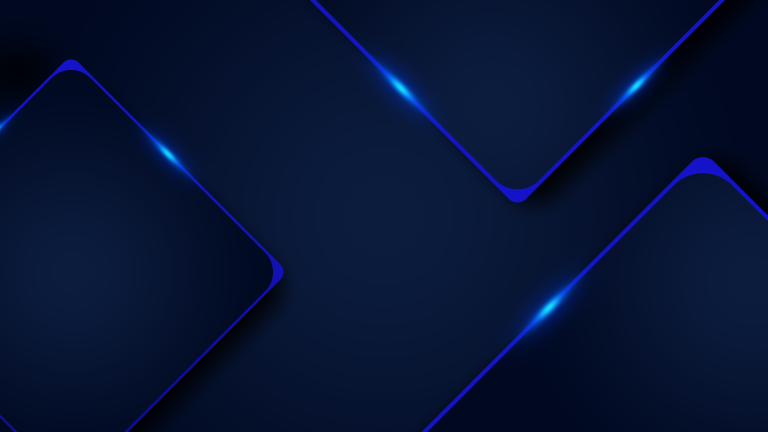
Write a WebGL 1 fragment shader that draws this background.

```glsl
precision highp float;
// Dark navy backdrop with three tilted rounded panels, each rimmed in blue.
// A rim is the gap between two rounded squares with different corner radii;
// soft shadows lie under the panels and stretched flares sit on the rims.
uniform vec2 u_resolution;

const vec3 NAVY = vec3(0.045, 0.110, 0.240);
const vec3 MIDNIGHT = vec3(0.002, 0.035, 0.130);
const vec3 RIM_BLUE = vec3(0.080, 0.075, 0.790);

// Distance to a rounded square standing on its corner
float diamond(vec2 p, float halfSide, float radius) {
  vec2 q = abs(vec2(p.x + p.y, p.x - p.y)) * 0.70711 - halfSide + radius;
  return length(max(q, 0.0)) + min(max(q.x, q.y), 0.0) - radius;
}

float coverage(float d) {
  return clamp(0.5 - d * u_resolution.y, 0.0, 1.0);
}

vec3 radialNavy(vec2 p, float reach) {
  return mix(NAVY, MIDNIGHT, smoothstep(0.0, 1.0, length(p) / reach));
}

// Shadow, rim, then the panel face lit from its own centre
vec3 panel(vec3 col, vec2 p, vec2 centre, float halfSide, vec2 radii,
           float inset, vec2 light, float reach, vec2 shadowShift, float dim) {
  vec2 q = p - centre;
  float shadow = 1.0 - smoothstep(-0.03, 0.06, diamond(q - shadowShift, halfSide - 0.03, 0.06));
  col *= 1.0 - 0.88 * shadow;
  vec3 rim = RIM_BLUE * mix(1.0, dim, smoothstep(0.15, -0.45, p.y));
  col = mix(col, rim, coverage(diamond(q, halfSide, radii.x)));
  float face = diamond(q, halfSide - inset, radii.y);
  return mix(col, radialNavy(p - light, reach), coverage(face));
}

// Flare stretched along a rim; slope is +1 for rising, -1 for falling
vec3 flare(vec3 col, vec2 p, vec2 centre, float slope, float size, float power) {
  vec2 q = (p - centre) / size;
  vec2 along = vec2(1.0, slope) * 0.70711;
  vec2 s = vec2(dot(q, along), dot(q, vec2(-along.y, along.x)));
  s *= s;
  float halo = exp(-s.x / 0.0075 - s.y / 0.0011);
  float body = exp(-s.x / 0.0040 - s.y / 0.00012);
  float core = exp(-s.x / 0.0007 - s.y / 0.00006);
  col = mix(col, vec3(0.00, 0.20, 0.85), 0.42 * power * halo);
  col = mix(col, vec3(0.00, 0.38, 1.00), 0.85 * power * body);
  return mix(col, vec3(0.08, 0.88, 1.00), power * core);
}

void main() {
  // Origin at the canvas centre, one unit per canvas height
  vec2 p = (gl_FragCoord.xy - 0.5 * u_resolution) / u_resolution.y;

  vec3 col = radialNavy(p, 0.92);

  // Smudge of shade behind the left panel
  vec2 smudge = (p - vec2(-0.85, 0.335)) / vec2(0.09, 0.07);
  col *= 1.0 - 0.75 * exp(-dot(smudge, smudge));

  // Panels: left, top, right
  col = panel(col, p, vec2(-0.7245, -0.1296), 0.3552, vec2(0.025, 0.064),
              0.0058, vec2(-0.72, -0.13), 0.50, vec2(0.035, -0.035), 0.75);
  col = panel(col, p, vec2(0.309, 0.6227), 0.4264, vec2(0.028, 0.070),
              0.0093, vec2(0.25, 0.25), 0.62, vec2(0.040, -0.040), 1.0);
  col = panel(col, p, vec2(0.7384, -0.5903), 0.5246, vec2(0.037, 0.095),
              0.0093, vec2(0.85, -0.15), 0.58, vec2(0.030, 0.030), 1.0);

  // Flares on the rims
  col = flare(col, p, vec2(-0.5, 0.1435), -1.0, 0.85, 0.95);
  col = flare(col, p, vec2(0.0394, 0.2958), -1.0, 1.05, 1.0);
  col = flare(col, p, vec2(0.5845, 0.3016), 1.0, 0.90, 1.0);
  col = flare(col, p, vec2(0.3819, -0.2125), 1.0, 1.10, 1.0);
  col = flare(col, p, vec2(-0.90, 0.196), 1.0, 0.60, 0.8);

  gl_FragColor = vec4(col, 1.0);
}
```
